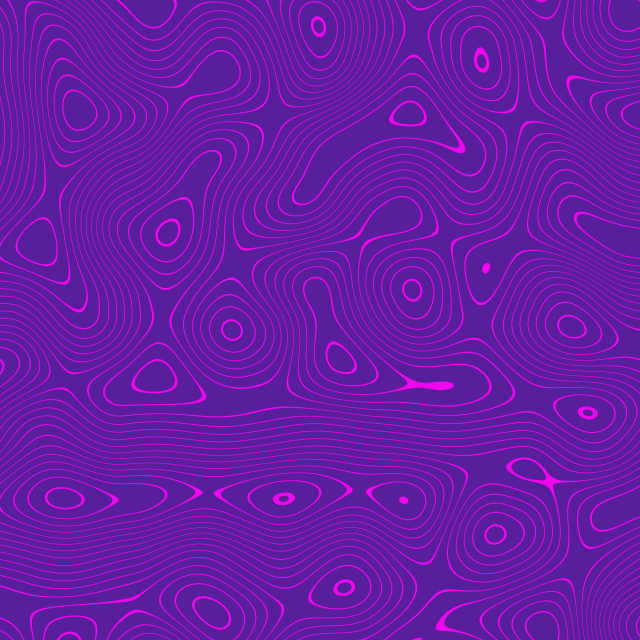
Give the GLSL for this pattern, as a WebGL 1 fragment shader.

```glsl
precision highp float;
// Topographic contour lines over a smooth random height field.
// The field is gradient noise; each line covers a fixed share of a height
// step, so it is hairline thin on steep slopes and swells where it is flat.

uniform vec2 u_resolution;

const float TAU = 6.2831853;
const float CELLS = 5.0;         // noise cells across the canvas
const float LEVELS = 17.0;       // contour steps per unit of height
const float LINE_SHARE = 0.105;  // part of each step covered by its line
const vec2 FIELD_OFFSET = vec2(13.0, 37.4);
const vec3 GROUND = vec3(0.34, 0.12, 0.60);
const vec3 LINE = vec3(0.94, 0.02, 0.93);

float hash(vec2 p) {
  return fract(sin(dot(p, vec2(127.1, 311.7))) * 43758.5453);
}

// Height contribution of a lattice corner with a random unit gradient
float cornerSlope(vec2 corner, vec2 toPoint) {
  float angle = TAU * hash(corner);
  return dot(vec2(cos(angle), sin(angle)), toPoint);
}

float gradientNoise(vec2 p) {
  vec2 cell = floor(p);
  vec2 f = p - cell;
  vec2 blend = f * f * f * (f * (f * 6.0 - 15.0) + 10.0);
  vec2 e = vec2(1.0, 0.0);
  float low = mix(cornerSlope(cell, f),
                  cornerSlope(cell + e.xy, f - e.xy), blend.x);
  float high = mix(cornerSlope(cell + e.yx, f - e.yx),
                   cornerSlope(cell + e.xx, f - e.xx), blend.x);
  return mix(low, high, blend.y);
}

// Height in contour steps at a canvas position
float height(vec2 uv) {
  return LEVELS * gradientNoise(uv * CELLS + FIELD_OFFSET);
}

// Change of height across one pixel, by central differences
float slopePerPixel(vec2 uv, float pixel) {
  vec2 e = vec2(0.5 * pixel, 0.0);
  vec2 slope = vec2(height(uv + e.xy) - height(uv - e.xy),
                    height(uv + e.yx) - height(uv - e.yx));
  return max(length(slope), 0.0001);
}

// Part of a pixel-wide window covered by the nearest contour line
float lineCoverage(float h, float slope, float share) {
  float dist = abs(fract(h) - 0.5) / slope;
  float halfWidth = 0.5 * share / slope;
  float covered = min(halfWidth, dist + 0.5) - max(-halfWidth, dist - 0.5);
  return clamp(covered, 0.0, 1.0);
}

void main() {
  float pixel = 1.0 / min(u_resolution.x, u_resolution.y);
  vec2 uv = gl_FragCoord.xy * pixel;
  float coverage = lineCoverage(height(uv), slopePerPixel(uv, pixel), LINE_SHARE);
  gl_FragColor = vec4(mix(GROUND, LINE, coverage), 1.0);
}
```
